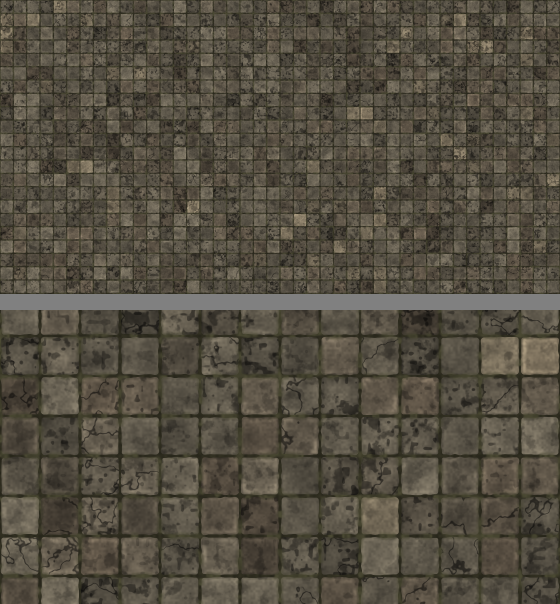
Top, the full canvas; bottom, a detail of the centre.
Reproduce this texture procedurally as a WebGL 2 fragment shader.

```glsl
#version 300 es
precision highp float;
// Weathered square stone tiles, 42 across and about 22 down, in mossy grout.
// Each tile takes its own tone, stains, pits, cracks and worn rim from hashes
// and value noise; a small grid of samples smooths every edge.

#define TILES_ACROSS 42.0
#define GROUT_HALF 0.036
#define CORNER 0.07
#define TONE_SPREAD 0.17
#define STAIN_DEPTH 0.50
#define PIT_DEPTH 0.42
#define CRACK_SHARE 0.24
#define RIM_LIGHT 0.17
#define PALE_SHARE 0.955
#define SAMPLES 3

uniform vec2 u_resolution;
out vec4 outColor;

const vec3 STONE = vec3(0.378, 0.353, 0.302);
const vec3 BROWN = vec3(0.335, 0.298, 0.250);
const vec3 PALE = vec3(0.490, 0.445, 0.365);
const vec3 GROUT = vec3(0.175, 0.168, 0.118);
const vec3 MOSS = vec3(0.300, 0.295, 0.205);

float hash(vec2 p) {
  vec3 q = fract(p.xyx * vec3(0.1031, 0.1030, 0.0973));
  q += dot(q, q.yzx + 33.33);
  return fract((q.x + q.y) * q.z);
}

float noise(vec2 p) {
  vec2 cell = floor(p), f = fract(p);
  f = f * f * (3.0 - 2.0 * f);
  float low = mix(hash(cell), hash(cell + vec2(1, 0)), f.x);
  float high = mix(hash(cell + vec2(0, 1)), hash(cell + vec2(1, 1)), f.x);
  return mix(low, high, f.y);
}

float fbm(vec2 p) {
  float sum = 0.0, weight = 0.5;
  for (int i = 0; i < 4; i++) {
    sum += weight * noise(p);
    p = mat2(1.6, 1.2, -1.2, 1.6) * p + 7.3;
    weight *= 0.5;
  }
  return sum / 0.9375;
}

// Signed distance to a rounded square centred on the origin
float roundedSquare(vec2 p, float halfSize, float radius) {
  vec2 d = abs(p) - halfSize + radius;
  return length(max(d, 0.0)) + min(max(d.x, d.y), 0.0) - radius;
}

// Stone face: p is the place inside the tile, depth the distance from its rim
vec3 stoneFace(vec2 p, vec2 id, float depth) {
  float tone = hash(id + 3.7), kind = hash(id + 51.3), wear = hash(id + 97.1);
  vec2 q = p + 19.0 * vec2(hash(id + 11.0), hash(id + 23.0)) + id * 5.0;

  vec3 color = mix(STONE, BROWN, smoothstep(0.45, 1.0, kind));
  color = mix(color, PALE, 0.75 * step(PALE_SHARE, hash(id + 71.9)));
  color *= 1.0 + TONE_SPREAD * (2.0 * tone - 1.0);

  // Cloudy stains and fine grain
  float cloud = fbm(q * 2.6);
  color *= 1.0 + STAIN_DEPTH * (cloud - 0.48);
  color *= 0.91 + 0.18 * noise(q * 17.0);
  float stain = smoothstep(0.56, 0.70, fbm(q * 3.4 + 40.0));
  color *= 1.0 - 0.30 * stain * (0.4 + wear);

  // Dark pits, denser on worn tiles
  float pits = smoothstep(0.70, 0.84, noise(q * 8.5 + 9.0));
  color *= 1.0 - PIT_DEPTH * pits * smoothstep(0.1, 0.8, wear);

  // Wandering cracks on some tiles
  float crack = abs(fbm(q * 1.7 + 80.0) - 0.5);
  float cracked = step(hash(id + 131.0), CRACK_SHARE);
  color *= 1.0 - 0.5 * cracked * (1.0 - smoothstep(0.006, 0.028, crack));

  // Scuffed light rim, then dirt gathered at the very edge
  float rim = smoothstep(0.015, 0.06, depth) * (1.0 - smoothstep(0.07, 0.17, depth));
  color *= 1.0 + RIM_LIGHT * rim * (noise(q * 5.0) * 2.0 - 0.35) * (0.4 + kind);
  float dirt = 1.0 - smoothstep(0.0, 0.30, depth);
  return color * (1.0 - 0.22 * dirt * smoothstep(0.5, 1.0, wear));
}

vec3 tiledWall(vec2 p, float pixel) {
  vec2 id = floor(p), local = fract(p) - 0.5;
  float chip = 0.035 * (noise(p * 8.0) - 0.5);
  float d = roundedSquare(local, 0.5 - GROUT_HALF, CORNER) + chip;

  float moss = smoothstep(0.42, 0.72, noise(p * 5.3 + 31.0));
  vec3 grout = mix(GROUT, MOSS, 0.7 * moss) * (0.85 + 0.3 * noise(p * 14.0));
  vec3 face = stoneFace(local, id, max(-d, 0.0));

  // Moss creeping from the joints onto the stone
  float creep = moss * (1.0 - smoothstep(0.0, 0.10, -d));
  face = mix(face, MOSS, 0.4 * creep);
  return mix(face, grout, smoothstep(-0.5 * pixel, 0.5 * pixel, d));
}

void main() {
  float pixel = TILES_ACROSS / u_resolution.x;
  vec3 sum = vec3(0.0);
  for (int i = 0; i < SAMPLES * SAMPLES; i++) {
    vec2 offset = (vec2(i % SAMPLES, i / SAMPLES) + 0.5) / float(SAMPLES) - 0.5;
    vec2 place = gl_FragCoord.xy + offset;
    // Rows are counted down from the top edge
    vec2 p = vec2(place.x, u_resolution.y - place.y) * pixel;
    sum += tiledWall(p, pixel / float(SAMPLES));
  }
  outColor = vec4(sum / float(SAMPLES * SAMPLES), 1.0);
}
```
